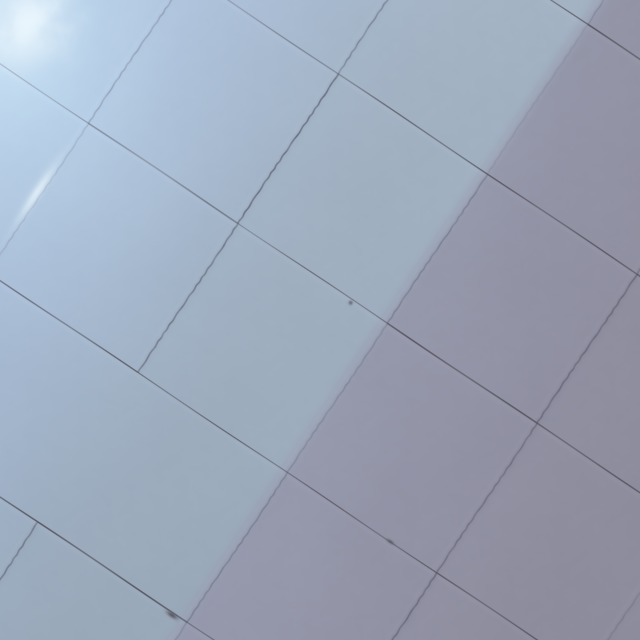
Give the GLSL for this texture, as a WebGL 1 fragment shader.

```glsl
precision highp float;

uniform vec2 u_resolution;

#define TILE 0.281
#define TILT 0.590
#define CORNER vec2(0.6055, 0.4948)
#define JOINT_WIDTH 0.0012
#define SKY_BLUE vec3(0.648, 0.725, 0.823)
#define SOFT_TEAL vec3(0.618, 0.679, 0.745)
#define MAUVE vec3(0.598, 0.612, 0.692)
#define MAUVE_SHADE vec3(0.552, 0.550, 0.614)
#define GLOW vec3(0.765, 0.875, 0.960)
#define GROUT vec3(0.330, 0.320, 0.360)
#define SOFT_GROUT vec3(0.400, 0.400, 0.470)

float hash(vec2 p) {
  return fract(sin(dot(p, vec2(127.1, 311.7))) * 437.58);
}

// Layered sines, roughly -1 to 1
float mottle(vec2 p) {
  float sum = 0.0;
  float weight = 0.5;
  for (int i = 0; i < 4; i++) {
    sum += weight * sin(p.x + 1.7 * sin(p.y)) * cos(p.y + 1.3 * sin(p.x));
    p = mat2(1.2, 1.6, -1.6, 1.2) * p + 2.3;
    weight *= 0.5;
  }
  return sum;
}

float stroke(float dist, float halfWidth, float pixel) {
  return 1.0 - smoothstep(halfWidth - 0.7 * pixel, halfWidth + 0.7 * pixel, dist);
}

// Soft elliptical spot in tile units
float spot(vec2 q, vec2 center, vec2 radius) {
  vec2 d = (q - center) / radius;
  return exp(-dot(d, d));
}

// Glazed surface: cool tiles on the left, mauve tiles on the right
vec3 glaze(vec2 uv, vec2 q) {
  vec3 cool = mix(SKY_BLUE, SOFT_TEAL, smoothstep(-2.1, -0.4, q.x));
  cool += 0.04 * (uv.y - 0.45);
  float shade = smoothstep(0.55, 1.45, uv.x + 0.5 * (1.0 - uv.y));
  vec3 warm = mix(MAUVE, MAUVE_SHADE, shade);
  vec3 color = mix(cool, warm, smoothstep(-0.09, 0.05, q.x));
  float corner = length((uv - vec2(0.0, 0.96)) * vec2(1.0, 0.75));
  color = mix(color, GLOW, 0.85 * exp(-corner * corner * 18.0));
  return color + 0.006 * mottle(uv * 12.0) + 0.004 * mottle(uv * 80.0);
}

void main() {
  vec2 uv = gl_FragCoord.xy / u_resolution;
  float pixel = 1.0 / min(u_resolution.x, u_resolution.y);

  // Tilted tile grid
  float c = cos(TILT);
  float s = sin(TILT);
  vec2 r = uv - CORNER;
  vec2 q = vec2(c * r.x - s * r.y, s * r.x + c * r.y) / TILE;
  vec3 color = glaze(uv, q);

  // Signed distances to the nearest joints, slightly uneven
  vec2 nearest = floor(q + 0.5);
  vec2 dist = (q - nearest) * TILE;
  dist.x += 0.0005 * sin(q.y * 83.0 + 2.0 * sin(q.y * 17.0)) + 0.0007 * sin(q.y * 6.0);
  dist.y += 0.0005 * sin(q.x * 5.0 + nearest.y * 2.0);

  // One rising joint is absent, so two tiles read as one slab
  vec2 segment = vec2(nearest.x, floor(q.y));
  float present = step(0.5, length(segment - vec2(-1.0, -2.0)));

  // Rising joints: every second one is darker, all fade with height
  vec2 odd = mod(segment, 2.0);
  float rising = 0.36 + 0.38 * odd.x + 0.14 * (1.0 - odd.y);
  rising -= 0.18 * step(0.5, segment.y) + 0.14 * step(segment.x, -1.5);
  rising *= present * (0.85 + 0.3 * mottle(vec2(q.y * 25.0, nearest.x)));
  color -= 0.05 * rising * exp(-abs(dist.x) / 0.004);
  color += 0.012 * present * exp(-pow((dist.x + 0.006) / 0.004, 2.0));
  float risingLine = stroke(abs(dist.x), JOINT_WIDTH, 1.2 * pixel);
  color = mix(color, SOFT_GROUT, clamp(risingLine * rising, 0.0, 1.0));

  // Falling joints: thin, dark and crisp, faint near the window
  float age = hash(vec2(floor(q.x), nearest.y) + 17.0);
  float falling = 0.62 + 0.18 * age + 0.12 * sin(q.x * 9.0 + nearest.y);
  falling *= mix(0.5, 1.0, smoothstep(0.2, 0.6, distance(uv, vec2(0.15, 0.95))));
  float fallingLine = stroke(abs(dist.y), JOINT_WIDTH * (0.75 + 0.3 * age), pixel);
  color += 0.01 * exp(-pow((dist.y + 0.005) / 0.003, 2.0));
  color = mix(color, GROUT, fallingLine * falling);

  // Chips and grime at the joints
  float grime = 0.7 * spot(q, vec2(-0.234, -0.019), vec2(0.012));
  grime += 0.7 * spot(q, vec2(0.689, -1.0), vec2(0.022, 0.010));
  grime += 0.9 * spot(q, vec2(-0.093, -2.015), vec2(0.035, 0.013));
  color = mix(color, GROUT, min(grime, 1.0));

  // Window glare and a bright streak on a tile edge
  vec2 drift = q + 0.06 * mottle(uv * 35.0);
  float glare = 0.85 * spot(drift, vec2(-2.60, 0.26), vec2(0.20, 0.24));
  glare += 0.65 * spot(q, vec2(-2.025, -0.48), vec2(0.026, 0.17));
  color = mix(color, vec3(0.94, 0.98, 1.0), min(glare, 1.0));

  gl_FragColor = vec4(clamp(color, 0.0, 1.0), 1.0);
}
```
